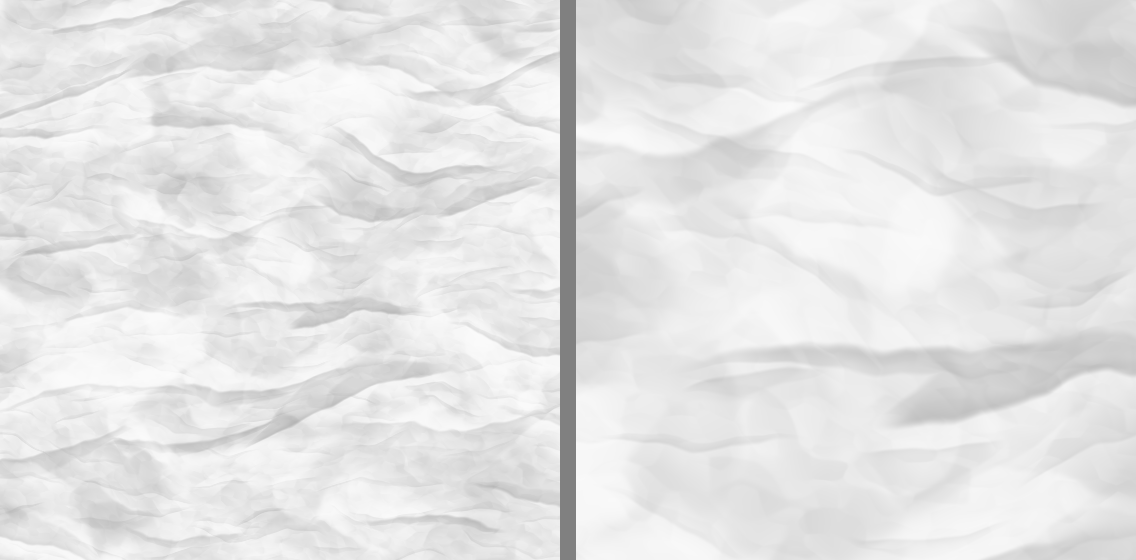
Left: the whole. Right: its middle third, enlarged.
Give the GLSL for this texture, as a three.js fragment shader.

```glsl
// Crumpled white paper: tilted facets from cellular noise in several sizes,
// crossed by long, mostly level folds with a crisp shaded side and a lit
// side. Layered, nearly triangular sines kink the sheet so no line is straight.

#define PAPER_TONE 0.913
#define FACET_CONTRAST 0.104
#define FACET_SHARPNESS 36.0
#define FOLD_GRID vec2(3.6, 7.6)
#define FOLD_SHADOW 0.1
#define FOLD_LIGHT 0.045
#define FOLD_EDGE 0.024
#define CREASE_LINE 0.35
#define WRINKLE_STRENGTH 0.45
#define WARP_AMOUNT 0.02

varying vec2 vUv;

vec2 hash2(vec2 p) {
  vec2 q = vec2(dot(p, vec2(127.1, 311.7)), dot(p, vec2(269.5, 183.3)));
  return fract(sin(q) * 43758.545);
}

// Sine pressed into straight runs with rounded kinks.
vec2 kinkedSine(vec2 angle) {
  return asin(0.98 * sin(angle)) / 1.37;
}

// Layered waves, each bending the result of the one before.
vec2 warp(vec2 p) {
  float amp = WARP_AMOUNT;
  float freq = 8.0;
  for (int i = 0; i < 6; i++) {
    float phase = float(i) * 2.3;
    vec2 angle = vec2(p.y + 0.4 * p.x, p.x - 0.7 * p.y) * freq;
    p += amp * vec2(1.0, 0.7) * kinkedSine(angle + phase * vec2(1.0, 1.7));
    amp *= 0.54;
    freq *= 1.9;
  }
  return p;
}

// Cellular noise: every cell is a tilted plane, blended at its borders.
float facets(vec2 p) {
  vec2 cell = floor(p);
  float total = 0.0;
  float weights = 0.0000001;
  for (int y = -1; y <= 1; y++) {
    for (int x = -1; x <= 1; x++) {
      vec2 id = cell + vec2(float(x), float(y));
      vec2 offset = p - id - 0.1 - 0.8 * hash2(id);
      vec2 tilt = hash2(id + 37.0) - 0.5;
      float level = hash2(id + 71.0).x - 0.5;
      float weight = exp(-FACET_SHARPNESS * dot(offset, offset));
      total += weight * (0.7 * level + 2.0 * dot(tilt, offset));
      weights += weight;
    }
  }
  return total / weights;
}

// Facets of falling size, each layer turned a little.
float crumple(vec2 p) {
  float sum = 0.0;
  float amp = 0.95;
  vec2 scale = vec2(3.8, 6.4);
  for (int i = 0; i < 5; i++) {
    float turn = 0.5 * sin(float(i) * 2.1 + 0.6);
    vec2 q = mat2(cos(turn), sin(turn), -sin(turn), cos(turn)) * p;
    sum += amp * facets(q * scale + float(i) * 19.0);
    amp *= 0.68;
    scale *= 1.85;
  }
  return sum;
}

// One kinked fold per grid cell; returns shadow in x and light in y.
vec2 folds(vec2 p) {
  vec2 cell = floor(p);
  vec2 shade = vec2(0.0);
  for (int y = -1; y <= 1; y++) {
    for (int x = -1; x <= 1; x++) {
      vec2 id = cell + vec2(float(x), float(y));
      vec2 q = p - id - 0.15 - 0.7 * hash2(id + 5.0);
      vec2 size = hash2(id + 13.0);
      vec2 form = hash2(id + 29.0) - 0.5;
      vec2 look = hash2(id + 43.0);

      // A blade that is widest at its apex and runs to a point both ways.
      float halfLength = mix(0.35, 0.72, size.x);
      float apex = halfLength * 1.2 * (hash2(id + 61.0).x - 0.5);
      float taper = min((q.x + halfLength) / (halfLength + apex),
                        (halfLength - q.x) / (halfLength - apex));
      taper = clamp(taper, 0.0, 1.0);
      float width = 0.03 + mix(0.1, 0.75, size.y * size.y) * taper;
      float bend = 1.2 * form.y * (sqrt(q.x * q.x + 0.001) - 0.1);
      float side = look.x < 0.6 ? 1.0 : -1.0;
      float across = side * (q.y - 1.3 * form.x * q.x + bend);

      float inside = smoothstep(-FOLD_EDGE, FOLD_EDGE, across);
      float fade = 1.0 - smoothstep(0.75 * width, width, across);
      float depth = mix(0.9, 0.6, clamp(across / width, 0.0, 1.0));
      depth += CREASE_LINE * (1.0 - smoothstep(0.0, 0.09, across));
      float ends = smoothstep(0.0, 0.4, taper);
      float shadow = inside * fade * depth * ends * mix(0.5, 1.0, look.y);
      float light = (1.0 - inside) * smoothstep(-0.5, 0.0, across) * ends;
      shade = max(shade, vec2(shadow, light));
    }
  }
  return shade;
}

void main() {
  vec2 sheet = warp(vUv);
  vec2 large = folds(sheet * FOLD_GRID + 3.0);
  vec2 small = folds(sheet * FOLD_GRID * 2.4 + 57.0);
  vec2 shade = large + WRINKLE_STRENGTH * small * (1.0 - 0.6 * large.x);

  float tone = PAPER_TONE + FACET_CONTRAST * crumple(sheet);
  tone += FOLD_LIGHT * shade.y * (1.0 - large.x) - FOLD_SHADOW * shade.x;
  // Roll off the brightest areas just short of white.
  tone = min(tone, 0.93 + 0.06 * (1.0 - exp(-max(tone - 0.93, 0.0) / 0.06)));
  gl_FragColor = vec4(vec3(tone), 1.0);
}
```
